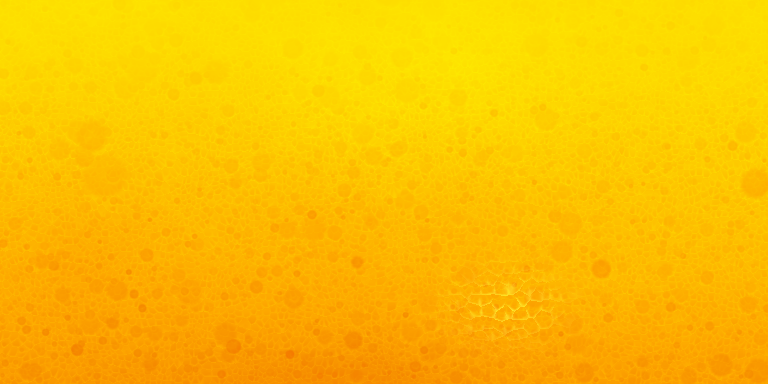
Reproduce this texture procedurally as a Shadertoy shader.

```glsl
// Backlit golden foam: a vertical amber-to-yellow glow carries a lumpy
// cellular froth, with soft round bubbles of several sizes on top and
// a small cluster of bright glints low on the right.

vec3 hash3(vec2 cell) {
    vec3 q = fract(cell.xyx * vec3(0.1031, 0.1030, 0.0973));
    q += dot(q, q.yxz + 33.33);
    return fract((q.xxy + q.yzz) * q.zyx);
}

// Nearest distance (x), second nearest (y), height above centre (z), cell id (w)
vec4 cellular(vec2 p) {
    vec2 base = floor(p);
    vec4 near = vec4(9.0);
    for (int j = -1; j <= 1; j++)
    for (int i = -1; i <= 1; i++) {
        vec2 cell = base + vec2(i, j);
        vec3 seed = hash3(cell);
        vec2 offset = p - cell - 0.05 - 0.9 * seed.xy;
        float d = length(offset);
        if (d < near.x) near = vec4(d, near.x, offset.y, seed.z);
        else near.y = min(near.y, d);
    }
    return near;
}

// Broad uneven patches from layered sines
float patches(vec2 p) {
    return 0.5 * sin(3.1 * p.x + 2.0 * sin(2.3 * p.y + 0.6))
         + 0.3 * sin(6.7 * p.y - 4.3 * p.x + 1.4)
         + 0.2 * sin(9.1 * p.x + 7.3 * p.y + 2.0 * sin(5.0 * p.x));
}

// Scattered discs: x = shade, y = coverage, z = bright lower rim
vec3 bubbles(vec2 p, float density, float scale, float soft) {
    vec2 base = floor(p);
    vec3 sum = vec3(0.0);
    for (int j = -1; j <= 1; j++)
    for (int i = -1; i <= 1; i++) {
        vec2 cell = base + vec2(i, j);
        vec3 seed = hash3(cell), kind = hash3(cell + 71.0);
        float crowd = 0.8 + 0.5 * patches(cell / scale * 1.4);
        if (kind.x > density * crowd) continue;
        vec2 offset = p - cell - 0.15 - 0.7 * seed.xy;
        float d = length(offset);
        float radius = mix(0.17, 0.37, seed.z * seed.z);
        float disc = 1.0 - smoothstep(radius - soft, radius + soft, d);
        float ring = 1.0 - smoothstep(0.0, 0.04 + soft, abs(d - radius - 0.03));
        float depth = 0.4 + 0.5 * kind.y + 1.2 * pow(kind.z, 7.0);
        sum.x = max(sum.x, disc * depth * (0.7 + 0.3 * d / radius));
        sum.y = max(sum.y, disc);
        sum.z = max(sum.z, ring * smoothstep(0.6, -0.9, offset.y / radius));
    }
    return sum;
}

// Soft round spot of a given size
float spot(vec2 p, vec2 centre, vec2 size) {
    vec2 q = (p - centre) / size;
    return exp(-dot(q, q));
}

void mainImage(out vec4 fragColor, in vec2 fragCoord) {
    vec2 p = fragCoord / iResolution.y;
    float side = fragCoord.x / iResolution.x - 0.5;
    float pixel = 1.0 / iResolution.y;

    // Glow: lighter towards the top, dim hollows low on the left and middle
    float glow = mix(0.605, 0.705, smoothstep(-0.06, 0.36, p.y));
    glow += 0.165 * smoothstep(0.24, 1.0, p.y);
    glow += 0.04 * side * (1.0 - p.y) + 0.02 * patches(p + vec2(0.2, 0.0));
    glow += 0.04 * spot(p, vec2(1.1, 0.74), vec2(0.45, 0.25));
    glow -= 0.05 * spot(p, vec2(0.9, 0.0), vec2(0.3, 0.09));
    glow -= 0.04 * spot(p, vec2(0.22, 0.32), vec2(0.2, 0.14));
    glow += 0.006 * sin(19.0 * p.x + 3.0 * sin(13.0 * p.y))
                  * sin(23.0 * p.y + 3.0 * sin(11.0 * p.x));

    // Froth: small cells of uneven shade, each with a pale lower edge
    float contrast = mix(1.0, 0.3, smoothstep(0.52, 0.98, p.y));
    vec2 warped = p + 0.008 * sin(17.0 * p.yx + 5.0 * sin(6.0 * p));
    vec4 fine = cellular(warped * 62.0);
    float wall = 1.0 - smoothstep(0.0, 0.5, fine.y - fine.x);
    float froth = 0.05 * (wall - 0.4) * (0.7 - 1.2 * fine.z)
                + 0.03 * (fine.w - 0.5) * (1.0 - wall);
    vec4 coarse = cellular(warped * 27.0 + 8.0);
    froth -= 0.02 * (coarse.w - 0.4) * smoothstep(0.55, 0.25, coarse.x);

    // Bubbles: each layer is finer and more crowded than the last
    float shade = 0.0, cover = 0.0, rim = 0.0;
    for (int layer = 0; layer < 4; layer++) {
        float scale = 6.5 * pow(1.7, float(layer));
        vec3 b = bubbles(p * scale + 19.0 * float(layer),
                         0.22 + 0.12 * float(layer), scale,
                         max(pixel * scale, 0.06));
        shade = max(shade, b.x);
        cover = max(cover, b.y);
        rim = max(rim, b.z);
    }
    float tone = glow + contrast * (froth * (1.0 - 0.6 * cover)
               - 0.06 * shade + 0.024 * rim);

    // Glints: bright crescents inside one soft patch
    vec4 facet = cellular(warped * 34.0);
    float crescent = smoothstep(0.45, 0.0, facet.y - facet.x)
                   * smoothstep(0.25, -0.3, facet.z);
    float glint = spot(p, vec2(1.32, 0.2), vec2(0.13, 0.085)) * crescent;
    tone += 0.19 * glint;

    float red = mix(0.96, 0.992, smoothstep(0.52, 0.67, tone));
    fragColor = vec4(red, clamp(tone, 0.4, 0.91), 0.16 * glint, 1.0);
}
```
